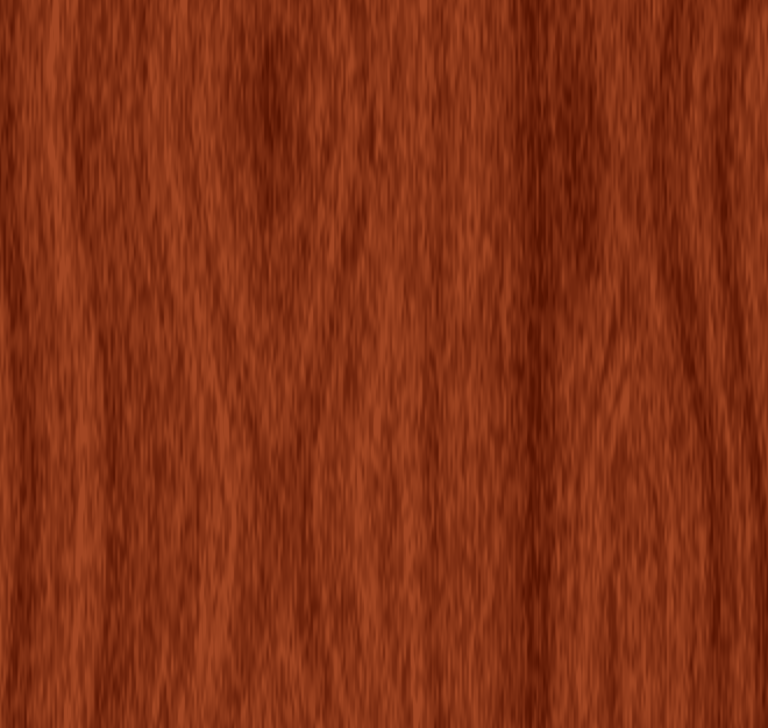
Reproduce this texture procedurally as a WebGL 2 fragment shader.

```glsl
#version 300 es
precision highp float;
// Red-brown plank: vertical grain bends around two growth axes, giving nested
// arches, a dark knot and long bands. Rings are 1D noise over a bent distance
// field; the fine pores are staggered cellular streaks.

#define MID_COLOR vec3(0.508, 0.191, 0.080)
#define COLOR_STEP vec3(0.150, 0.100, 0.066)
#define LEFT_AXIS 0.36
#define RIGHT_AXIS 0.825
#define LEFT_BEND 0.11
#define RIGHT_BEND 0.09
#define KNOT_CENTER vec2(0.352, 0.83)
#define KNOT_SIZE vec2(0.021, 0.105)
#define FIBRE_AMOUNT 1.0
#define RING_AMOUNT 0.85
#define BAND_AMOUNT 0.70
#define BRIGHTNESS 0.17

uniform vec2 u_resolution;
out vec4 fragColor;

const float PI = 3.14159265;

// Broad bands across the grain: position, half width, brightness
const vec3 BANDS[12] = vec3[12](
    vec3(0.005, 0.022, -0.65), vec3(0.062, 0.012, 0.35),
    vec3(0.098, 0.009, -0.65), vec3(0.130, 0.030, -0.30),
    vec3(0.175, 0.006, -0.40), vec3(0.230, 0.025, 0.20),
    vec3(0.565, 0.006, -0.50), vec3(0.622, 0.020, 0.30),
    vec3(0.688, 0.032, -0.85), vec3(0.755, 0.022, 0.30),
    vec3(0.929, 0.011, -0.80), vec3(0.992, 0.009, -0.75));

float hash(vec2 p) {
    vec3 q = fract(p.xyx * vec3(0.1031, 0.1030, 0.0973));
    q += dot(q, q.yzx + 33.33);
    return fract((q.x + q.y) * q.z);
}

float lineNoise(float x, float seed) {
    float cell = floor(x);
    float f = x - cell;
    f = f * f * (3.0 - 2.0 * f);
    return mix(hash(vec2(cell, seed)), hash(vec2(cell + 1.0, seed)), f);
}

// Columns of soft cells, each column shifted by its own random offset
float streaks(vec2 p, float seed) {
    float column = floor(p.x);
    float f = smoothstep(0.1, 0.9, p.x - column);
    float a = lineNoise(p.y + 9.0 * hash(vec2(column, seed)), column + seed);
    column += 1.0;
    float b = lineNoise(p.y + 9.0 * hash(vec2(column, seed)), column + seed);
    return mix(a, b, f) - 0.5;
}

// Growth rings as layered noise along the bent cross-grain coordinate
float rings(float t) {
    return 0.30 * (lineNoise(t * 22.0, 3.0) - 0.5)
         + 0.38 * (lineNoise(t * 66.0, 7.0) - 0.5)
         + 0.42 * (lineNoise(t * 150.0, 11.0) - 0.5)
         + 0.36 * (lineNoise(t * 270.0, 19.0) - 0.5);
}

float bands(float t) {
    float tone = 0.0;
    for (int i = 0; i < 12; i++) {
        float d = (t - BANDS[i].x) / BANDS[i].y;
        tone += BANDS[i].z * exp(-d * d);
    }
    return tone;
}

float grainTone(float t) {
    return RING_AMOUNT * rings(t) + BAND_AMOUNT * bands(t);
}

void main() {
    vec2 p = gl_FragCoord.xy / u_resolution;

    // Fibres at three scales
    float fine = streaks(p * vec2(330.0, 42.0), 17.0);
    float medium = streaks(p * vec2(190.0, 24.0), 53.0);
    float wide = streaks(p * vec2(60.0, 7.0), 91.0);

    // Slow sway and a slightly ragged edge for the rings
    float sway = 0.004 * sin(p.y * 6.0 + p.x * 11.0)
               + 0.0012 * sin(p.y * 15.0 - p.x * 23.0);
    float straight = exp(-pow((p.x - 0.64) / 0.12, 2.0));
    float x = p.x + sway * (1.0 - 0.9 * straight) + 0.0018 * medium;

    // Distance from the growth axis, lifted along y so contours close as arches
    bool onRight = p.x > 0.70;
    float u = x - (onRight ? RIGHT_AXIS : LEFT_AXIS);
    float axis = x - u;
    float bend = onRight
        ? RIGHT_BEND * smoothstep(0.70, 0.77, x) * sin(PI * max(p.y - 0.28, 0.0))
        : LEFT_BEND * (1.0 - smoothstep(0.08, 0.26, u)) * sin(PI * (p.y - 0.83) / 1.1);
    vec2 reach = sqrt(vec2(u * u, bend * bend) + 0.00006);
    reach *= sqrt(reach);
    float g = pow(reach.x + reach.y, 2.0 / 3.0);

    // Both flanks blend at the axis, with shared arches on top
    float side = smoothstep(-0.04, 0.04, u);
    float tone = mix(grainTone(axis - g), grainTone(axis + g), side);
    float arches = 0.6 * lineNoise(g * 80.0, 29.0) + 0.4 * lineNoise(g * 170.0, 37.0) - 0.5;
    tone += 0.55 * arches * (1.0 - smoothstep(0.12, 0.22, g));

    // Knot
    vec2 k = (vec2(x, p.y) - KNOT_CENTER) / KNOT_SIZE;
    tone -= 0.85 * exp(-dot(k, k)) + 0.20 * exp(-0.25 * dot(k, k));

    tone += FIBRE_AMOUNT * (0.95 * fine + 0.62 * medium + 0.20 * wide);
    tone = clamp(tone + BRIGHTNESS, -1.1, 0.85);
    fragColor = vec4(MID_COLOR + COLOR_STEP * tone, 1.0);
}
```
